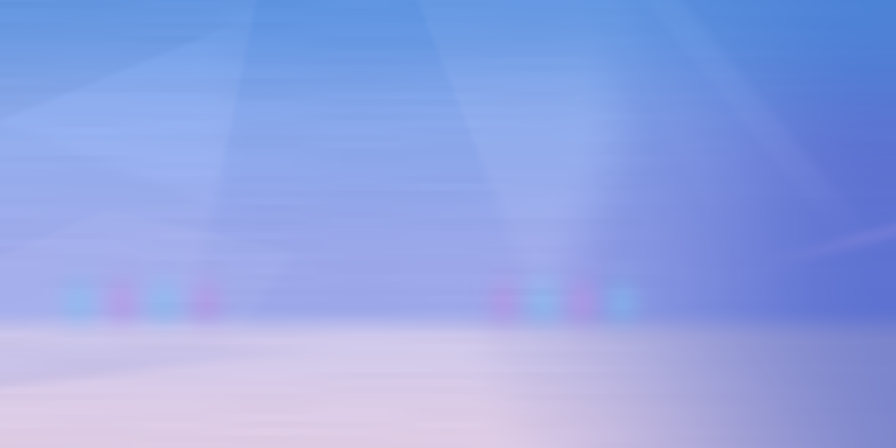
Reproduce this background procedurally as a Shadertoy shader.

```glsl
#define HORIZON 0.275
#define HORIZON_SOFT 0.042
#define EDGE_SOFT 0.009
#define SPOT_HEIGHT 0.322
#define SPOT_STRENGTH 0.44
#define ROW_COUNT 64.0
#define ROW_STRENGTH 0.016

const vec3 SKY_TOP = vec3(0.40, 0.60, 0.89);
const vec3 SKY_MID = vec3(0.57, 0.68, 0.93);
const vec3 SKY_LOW = vec3(0.63, 0.67, 0.92);
const vec3 SHADE_TOP = vec3(0.30, 0.51, 0.84);
const vec3 SHADE_LOW = vec3(0.37, 0.45, 0.82);
const vec3 FLOOR_FAR = vec3(0.82, 0.79, 0.92);
const vec3 FLOOR_NEAR = vec3(0.87, 0.80, 0.90);
const vec3 FLOOR_DUSK = vec3(0.48, 0.52, 0.80);
const vec3 CYAN = vec3(0.50, 0.75, 0.93);
const vec3 MAGENTA = vec3(0.75, 0.56, 0.88);

float hash(vec2 p) {
    return fract(sin(dot(p, vec2(12.99, 78.23))) * 43758.5);
}

// Flat horizontal rows, long in x, with crisp steps in y.
float rows(vec2 p) {
    vec2 q = p * vec2(5.0, ROW_COUNT);
    vec2 cell = floor(q), f = fract(q);
    f.x = smoothstep(0.0, 1.0, f.x);
    f.y = smoothstep(0.6, 1.0, f.y);
    float low = mix(hash(cell), hash(cell + vec2(1.0, 0.0)), f.x);
    float high = mix(hash(cell + vec2(0.0, 1.0)), hash(cell + vec2(1.0)), f.x);
    return mix(low, high, f.y) - 0.5;
}

// Soft half plane: 1 to the left of the direction a -> b.
float leftOf(vec2 p, vec2 a, vec2 b, float soft) {
    vec2 d = normalize(b - a), q = p - a;
    return smoothstep(-soft, soft, d.x * q.y - d.y * q.x);
}

vec3 sky(vec2 p) {
    vec3 lit = mix(SKY_LOW, SKY_MID, smoothstep(0.38, 0.76, p.y));
    lit = mix(lit, SKY_TOP, smoothstep(0.68, 1.02, p.y));

    // Central panel, softer and fainter toward the horizon
    float soft = mix(0.035, EDGE_SOFT, smoothstep(0.40, 0.75, p.y));
    float panel = 1.0 - leftOf(p, vec2(0.46, 0.45), vec2(0.573, 1.0), soft);
    panel *= leftOf(p, vec2(1.17, 0.40), vec2(0.932, 1.0), soft);
    lit -= vec3(0.030, 0.020, 0.008) * panel * mix(0.6, 1.0, smoothstep(0.35, 0.6, p.y));

    // Left fan of light
    float leftSide = 1.0 - smoothstep(0.44, 0.56, p.x);
    float upper = leftOf(p, vec2(0.0, 0.73), vec2(0.56, 0.96), EDGE_SOFT);
    float lower = leftOf(p, vec2(0.0, 0.73), vec2(0.50, 0.53), 0.02);
    lit += 0.012 * leftSide * (lower * (1.0 - upper) - upper);
    float hill = 1.0 - leftOf(p, vec2(0.0, 0.43), vec2(0.24, 0.53), EDGE_SOFT);
    hill *= 1.0 - leftOf(p, vec2(0.24, 0.53), vec2(0.65, 0.44), EDGE_SOFT);
    hill *= leftOf(p, vec2(0.56, 0.30), vec2(0.67, 0.46), 0.02);
    lit += vec3(0.016, 0.016, 0.004) * hill;

    // Shade deepening to the right, with a bent soft front
    vec3 dark = mix(SHADE_LOW, SHADE_TOP, smoothstep(0.60, 1.0, p.y));
    float bend = p.x - 0.10 * smoothstep(0.35, 0.75, p.y);
    float shade = 0.30 * smoothstep(1.18, 1.38, bend)
                + 0.70 * smoothstep(1.28, 1.98, p.x);
    vec3 color = mix(lit, dark, shade);

    // Slanted beam and lilac streak
    float beam = leftOf(p, vec2(1.95, 0.47), vec2(1.52, 1.0), 0.018);
    beam *= 1.0 - leftOf(p, vec2(1.65, 0.40), vec2(1.33, 1.0), 0.018);
    float core = 1.0 - leftOf(p, vec2(1.82, 0.53), vec2(1.44, 1.0), 0.015);
    color += vec3(0.022, 0.018, 0.010) * beam * (0.4 + 0.8 * core) * smoothstep(0.40, 0.65, p.y);
    float ray = p.y - mix(0.40, 0.487, (p.x - 1.67) / 0.33);
    float streak = exp(-pow(ray / 0.018, 2.0)) * smoothstep(1.65, 2.0, p.x);
    return color + vec3(0.065, 0.035, 0.020) * streak;
}

vec3 ground(vec2 p) {
    vec3 color = mix(FLOOR_NEAR, FLOOR_FAR, smoothstep(0.02, 0.25, p.y));
    float wedge = leftOf(p, vec2(0.0, 0.135), vec2(0.85, 0.235), 0.018);
    wedge *= 1.0 - smoothstep(0.20, 0.27, p.y);
    color -= vec3(0.045, 0.035, 0.010) * wedge * (1.0 - smoothstep(0.3, 0.95, p.x));
    float slant = p.x + 0.35 * (p.y - 0.14);
    float dusk = 0.06 * smoothstep(1.03, 1.20, slant) + 0.94 * smoothstep(1.02, 2.08, slant);
    return mix(color, FLOOR_DUSK, dusk);
}

void mainImage(out vec4 fragColor, in vec2 fragCoord) {
    vec2 p = fragCoord / iResolution.xy * vec2(2.0, 1.0);
    float above = smoothstep(HORIZON - HORIZON_SOFT, HORIZON + HORIZON_SOFT, p.y);
    vec3 color = mix(ground(p), sky(p), above);

    // Two rows of alternating prismatic spots
    for (int i = 0; i < 8; i++) {
        int group = i / 4;
        float start = group == 0 ? 0.177 : 1.125;
        float x = start + float(i % 4) * (group == 0 ? 0.095 : 0.088);
        vec2 q = (p - vec2(x, SPOT_HEIGHT)) / vec2(0.040, 0.056);
        vec3 tint = (i + group) % 2 == 0 ? CYAN : MAGENTA;
        color = mix(color, tint, SPOT_STRENGTH * exp(-dot(q, q)) * (0.4 + 0.6 * above));
    }

    // Faint horizontal rows, weaker in the shade
    color += ROW_STRENGTH * rows(p) * (1.0 - 0.6 * smoothstep(1.2, 1.6, p.x));
    fragColor = vec4(clamp(color, 0.0, 1.0), 1.0);
}
```
